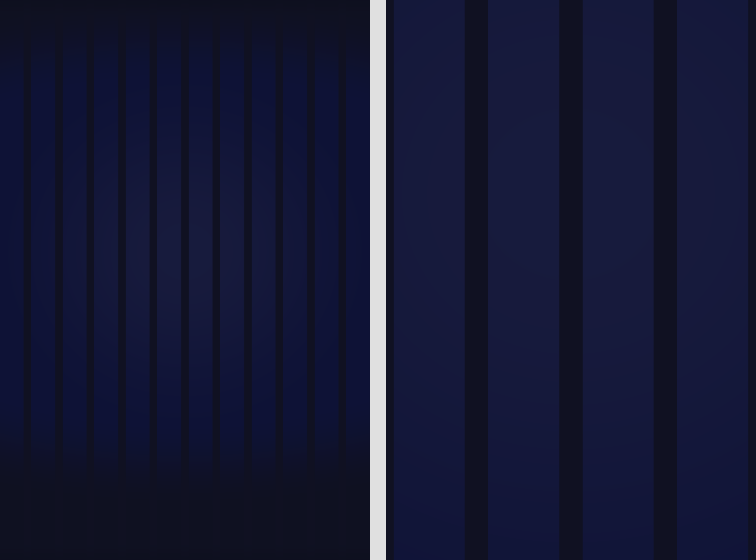
Left: the whole. Right: its middle third, enlarged.
Write a Shadertoy shader that draws this background.

```glsl
const float PITCH = 1.0 / 11.75;   // repeat distance, in canvas widths
const float BAND_SHARE = 0.75;     // lit part of each repeat

const vec3 GLOW_BLUE = vec3(0.092, 0.105, 0.238);
const vec3 DEEP_BLUE = vec3(0.055, 0.071, 0.212);
const vec3 NIGHT     = vec3(0.060, 0.066, 0.130);
const vec3 GROOVE    = vec3(0.061, 0.067, 0.133);

// Distance from the centre of an ellipse, 1.0 on its outline
float ellipseRadius(vec2 p, vec2 radii) {
    return length(p / radii);
}

// Coverage of the dark groove that closes each repeat
float grooveMask(float x, float pitch, float bandShare, float blur) {
    float cell = mod(x, pitch);
    float halfWidth = 0.5 * pitch * (1.0 - bandShare);
    float dist = abs(cell - (pitch - halfWidth)) - halfWidth;
    return 1.0 - smoothstep(-blur, blur, dist);
}

// Soft central glow inside a wide vignette
vec3 backdrop(vec2 p) {
    float glow = 1.0 - smoothstep(0.05, 1.0, ellipseRadius(p, vec2(0.36, 0.34)));
    float shade = smoothstep(0.66, 1.0, ellipseRadius(p, vec2(0.90, 0.456)));
    return mix(mix(DEEP_BLUE, GLOW_BLUE, glow), NIGHT, shade);
}

void mainImage(out vec4 fragColor, in vec2 fragCoord) {
    vec2 uv = fragCoord / iResolution.xy;
    float aspect = iResolution.x / iResolution.y;

    // Centre slightly above the middle, in canvas heights
    vec2 p = (uv - vec2(0.5, 0.551)) * vec2(aspect, 1.0);
    vec3 color = backdrop(p);

    // Vertical grooves
    float blur = 0.75 / iResolution.x;
    color = mix(color, GROOVE, grooveMask(uv.x, PITCH, BAND_SHARE, blur));

    // Slight darkening at the very top and bottom
    float edge = min(uv.y, 1.0 - uv.y);
    color *= mix(0.92, 1.0, smoothstep(0.0, 0.03, edge));

    fragColor = vec4(color, 1.0);
}
```
